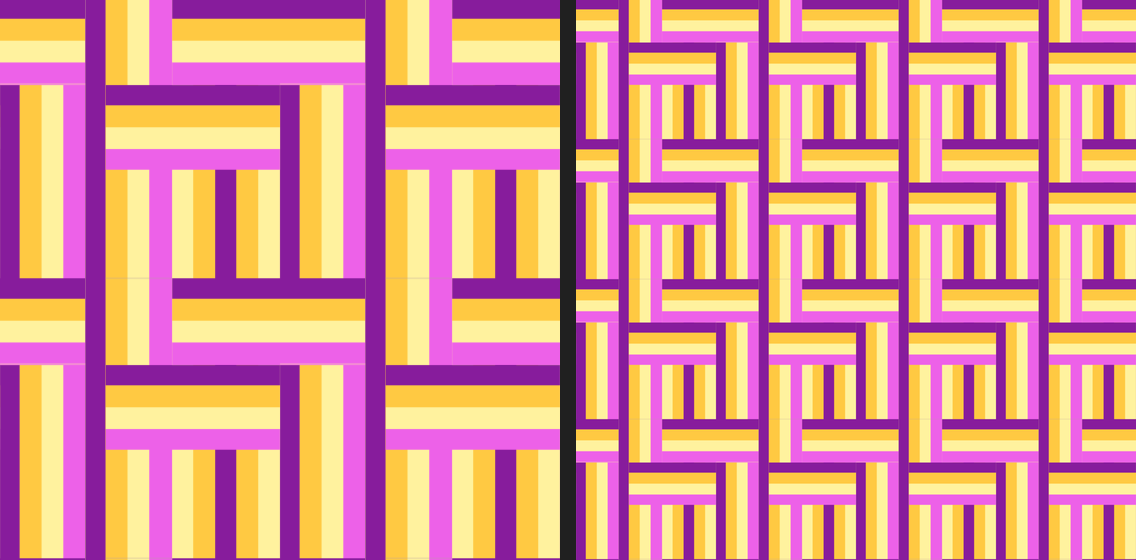
Left, the tile; right, the same tile 2 across and 2 down.
Give the GLSL for this pattern, as a three.js fragment shader.

```glsl
varying vec2 vUv;

const float REPEATS = 2.0;
const float UNITS = 13.0;   // stripe widths per repeat
const float SOFT = 0.035;   // half width of a smoothed edge, in stripe widths
const vec2 ORIGIN = vec2(3.96, 3.95);

const vec3 PURPLE = vec3(0.53, 0.11, 0.61);
const vec3 AMBER = vec3(1.00, 0.79, 0.26);
const vec3 CREAM = vec3(1.00, 0.95, 0.62);
const vec3 PINK = vec3(0.93, 0.38, 0.91);
const vec3 GREY = vec3(0.72, 0.62, 0.62);

float edge(float at, float t) {
  return smoothstep(at - SOFT, at + SOFT, t);
}

// Signed offset from a centre, wrapped to the nearest repeat
vec2 wrapOffset(vec2 p, vec2 centre) {
  return mod(p - centre + 0.5 * UNITS, UNITS) - 0.5 * UNITS;
}

// Coverage of a rectangle that wraps around the repeat
float box(vec2 p, vec2 low, vec2 high) {
  vec2 d = 0.5 * (high - low) - abs(wrapOffset(p, 0.5 * (low + high)));
  return edge(0.0, d.x) * edge(0.0, d.y);
}

// Four stripes in order: purple, amber, cream, pink
vec3 stripes(float t) {
  vec3 color = mix(PURPLE, AMBER, edge(0.94, t));
  color = mix(color, CREAM, edge(1.96, t));
  return mix(color, PINK, edge(2.97, t));
}

// Stripes across a ribbon that starts at the given corner
vec3 ribbon(vec2 p, vec2 start, vec2 axis) {
  return stripes(dot(wrapOffset(p, start + 2.0) + 2.0, axis));
}

vec3 weave(vec2 p) {
  const vec2 ACROSS = vec2(1.0, 0.0);
  const vec2 DOWN = vec2(0.0, 1.0);

  // Mirrored stripes in the middle, upright ribbon on the right
  float mirrored = abs(wrapOffset(p, vec2(6.52)).x) + 0.45;
  vec3 color = stripes(min(mirrored, 2.5));
  float right = edge(9.04, p.x);
  color = mix(color, ribbon(p, vec2(9.01, 0.0), ACROSS), right);

  // Lower flat ribbon
  color = mix(color, ribbon(p, vec2(0.0, 8.98), DOWN),
              box(p, vec2(4.03, 8.97), vec2(13.0, 13.0)));

  // Long upright ribbon on the left
  vec2 middle = vec2(2.015, 0.0);
  float left = edge(0.0, 2.015 - abs(wrapOffset(p, middle).x));
  color = mix(color, ribbon(p, vec2(0.0), ACROSS), left);

  // Upper flat ribbon
  color = mix(color, ribbon(p, vec2(0.0), DOWN),
              box(p, vec2(0.95, 0.0), vec2(9.04, 3.93)));

  // Faint hairlines where ribbons meet
  float lowerSeam = box(p, vec2(9.04, 12.91), vec2(13.0, 13.0));
  float leftSeam = box(p, vec2(0.95, 8.93), vec2(4.03, 9.01));
  color = mix(color, CREAM, 0.3 * lowerSeam);
  return mix(color, GREY, 0.25 * leftSeam);
}

void main() {
  vec2 fromTop = vec2(vUv.x, 1.0 - vUv.y);
  vec2 p = mod(fromTop * REPEATS * UNITS - ORIGIN, UNITS);
  gl_FragColor = vec4(weave(p), 1.0);
}
```
